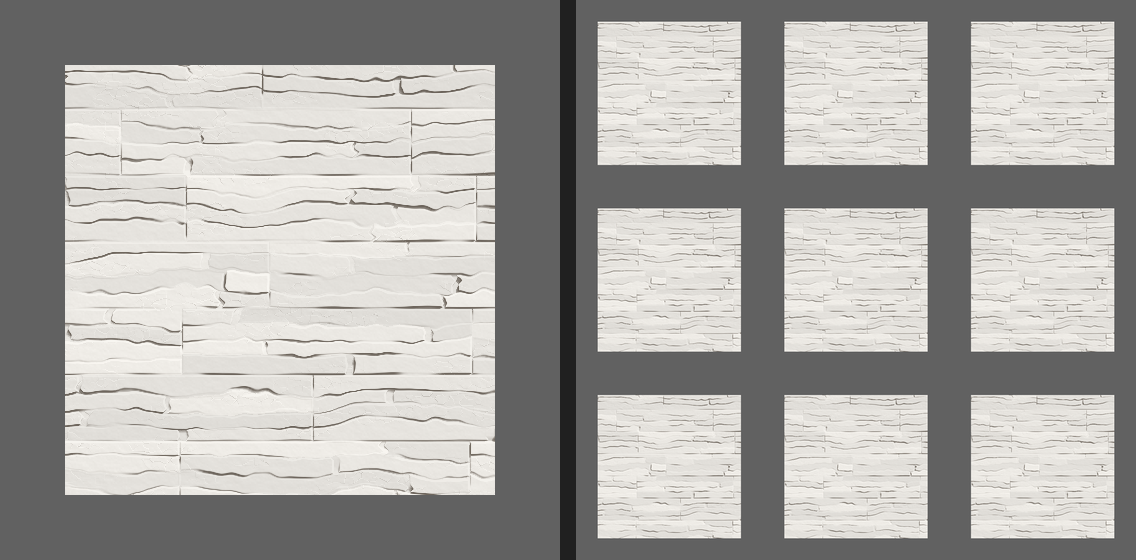
Left: one tile. Right: repeated 3 by 3.
This texture is drawn by a Shadertoy shader. Its source:

```glsl
const vec3 BORDER = vec3(0.38);
const vec3 STONE = vec3(0.935, 0.925, 0.905);
const vec3 SHADOW_TINT = vec3(0.47, 0.44, 0.41);
const float WALL_HALF = 0.3838;     // half side of the wall, in canvas units
const float PANEL_ROWS = 6.47;      // panels over the wall height
const float ROW_SHIFT = 0.34;       // cut part of the top panel
const float PANEL_WIDTH = 0.675;    // in wall units, like all sizes below
const float COURSES = 4.0;          // stone courses in a panel
const float COURSE_HEIGHT = 1.0 / (PANEL_ROWS * COURSES);
const float BEVEL = 0.0042;
const float END_GAP = 0.017;
const float BED_GAP = 0.0045;
const float ROUGHNESS = 0.0026;
const vec2 LIGHT = vec2(0.55, 0.835);

float hash(vec2 p) {
    vec3 q = fract(p.xyx * vec3(0.1031, 0.1030, 0.0973));
    q += dot(q, q.yzx + 33.33);
    return fract((q.x + q.y) * q.z);
}

float noise(vec2 p) {
    vec2 i = floor(p), f = p - i;
    f = f * f * (3.0 - 2.0 * f);
    vec2 e = vec2(0.0, 1.0);
    return mix(mix(hash(i), hash(i + e.yx), f.x),
               mix(hash(i + e.xy), hash(i + e.yy), f.x), f.y);
}

// Tilted cellular facets, like chiselled stone
float facets(vec2 p) {
    vec2 cell = floor(p);
    float nearest = 9.0, tilt = 0.0;
    for (int j = -1; j <= 1; j++)
    for (int i = -1; i <= 1; i++) {
        vec2 c = cell + vec2(i, j);
        vec2 r = vec2(hash(c), hash(c + 57.0));
        vec2 d = p - c - r;
        float dist = dot(d, d);
        if (dist < nearest) {
            nearest = dist;
            tilt = dot(d, r.yx - 0.5);
        }
    }
    return tilt;
}

// Height of the stacked stones; tone varies from stone to stone
float stackHeight(vec2 q, out float tone) {
    float v = (1.0 - q.y) * PANEL_ROWS + ROW_SHIFT;
    float row = floor(v), fv = v - row;
    float u = q.x / PANEL_WIDTH + hash(vec2(row, 3.0));
    float panel = row * 7.0 + floor(u), along = fract(u);

    // Bent courses inside a straight panel
    float inner = smoothstep(0.0, 0.25, fv) * smoothstep(1.0, 0.75, fv);
    float bend = noise(vec2(q.x * 7.0, v * 1.6) + panel * 17.0) - 0.5;
    bend += 0.3 * (noise(vec2(q.x * 36.0, v * 6.0)) - 0.5);
    float c = clamp(fv * COURSES + 0.95 * inner * bend, 0.0, COURSES - 0.001);
    float fy = fract(c), course = panel * COURSES + floor(c);

    // Each course is split by one ragged joint
    float joint = mix(0.14, 0.86, hash(vec2(course, 1.0)));
    joint += 0.022 * (noise(vec2(fy * 3.0, course * 5.0)) - 0.5);
    float second = step(joint, along);
    float stone = course * 2.0 + second;
    float start = second * joint, end = mix(joint, 1.0, second);
    float gap = END_GAP * hash(vec2(course, 8.0)) * (1.0 - second);
    float bed = BED_GAP * pow(noise(q * vec2(13.0, 40.0) + 4.0), 2.0);

    float sides = min(along - start, end - along) * PANEL_WIDTH;
    sides = min(sides, (end - along) * PANEL_WIDTH - gap);
    float beds = min(fy * COURSE_HEIGHT, (1.0 - fy) * COURSE_HEIGHT - bed);
    float body = smoothstep(0.0, BEVEL, min(sides, beds));

    float ground = 0.0085 * smoothstep(0.25, 0.8, noise(q * vec2(11.0, 34.0)));
    float level = mix(0.0065, 0.0125, hash(vec2(stone, 5.0)));
    tone = mix(0.95, 1.02, hash(vec2(stone, 9.0)));
    return mix(ground, level, body);
}

float roughHeight(vec2 q) {
    float grain = 0.5 * noise(q * vec2(48.0, 75.0)) + 0.28 * noise(q * vec2(120.0, 150.0))
                + 0.14 * noise(q * 260.0);
    float chipped = smoothstep(0.5, 0.75, noise(q * vec2(9.0, 27.0) + 31.0));
    vec2 warp = 0.6 * vec2(noise(q * 60.0), noise(q * 60.0 + 19.0));
    return ROUGHNESS * (grain + 1.5 * chipped * facets(q * vec2(40.0, 66.0) + warp));
}

vec3 wallColor(vec2 q) {
    float tone, unused;
    vec2 e = vec2(0.002, 0.0);
    float base = stackHeight(q, tone);
    float h = base + roughHeight(q);
    vec2 slope = vec2(stackHeight(q + e.xy, unused) + roughHeight(q + e.xy),
                      stackHeight(q + e.yx, unused) + roughHeight(q + e.yx)) - h;
    float facing = -dot(slope / e.x, LIGHT);

    // Soft shadow from stones toward the light
    float shadow = 0.0;
    for (int i = 1; i <= 5; i++) {
        float reach = 0.0026 * float(i);
        float rise = stackHeight(q + LIGHT * reach, unused) - base - 0.55 * reach;
        shadow = max(shadow, smoothstep(0.0, 0.0075, rise));
    }
    float light = 0.97 + clamp(0.15 * facing, -0.3, 0.07) - 0.8 * shadow;
    return STONE * tone * mix(SHADOW_TINT, vec3(1.0), clamp(light, 0.0, 1.04));
}

void mainImage(out vec4 fragColor, in vec2 fragCoord) {
    vec2 p = fragCoord / iResolution.xy - 0.5;
    float pixel = 1.0 / iResolution.y;
    float outside = max(abs(p.x), abs(p.y)) - WALL_HALF;
    vec3 color = BORDER;
    if (outside < pixel) {
        vec3 wall = wallColor(p / (2.0 * WALL_HALF) + 0.5);
        color = mix(wall, BORDER, smoothstep(-0.5 * pixel, 0.5 * pixel, outside));
    }
    fragColor = vec4(color, 1.0);
}
```
